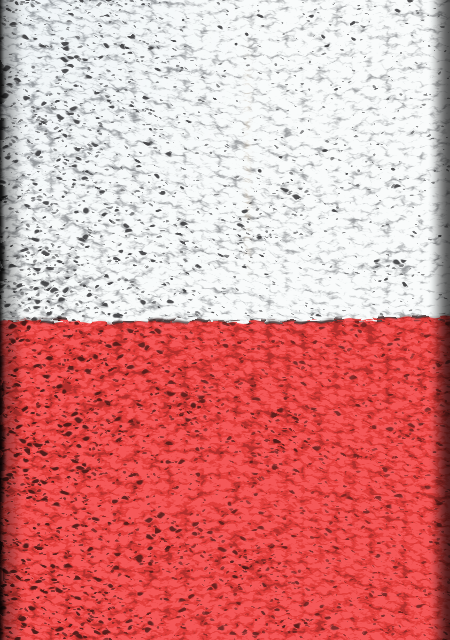
This texture is drawn by a Shadertoy shader. Its source:

```glsl
const vec3 WHITE_PAINT = vec3(0.975, 0.985, 0.985);
const vec3 WHITE_GRIME = vec3(0.60, 0.61, 0.62);
const vec3 WHITE_PIT = vec3(0.20, 0.20, 0.21);
const vec3 RED_LIGHT = vec3(0.96, 0.34, 0.345);
const vec3 RED_MID = vec3(0.89, 0.24, 0.23);
const vec3 RED_DEEP = vec3(0.68, 0.18, 0.17);
const vec3 RED_PIT = vec3(0.26, 0.09, 0.08);
const vec3 RUST = vec3(0.80, 0.72, 0.62);
const float SEAM_Y = 0.499;
const float SEAM_ROUGHNESS = 0.006;
const vec2 COARSE_SCALE = vec2(62.0, 108.0);
const vec2 FINE_SCALE = vec2(105.0, 190.0);
const vec2 MOTTLE_SCALE = vec2(38.0, 85.0);
const float PIT_RADIUS = 0.52;

// Worn patches: centre (fractions of the canvas) and radius
const int PATCH_COUNT = 9;
const vec3 PATCHES[PATCH_COUNT] = vec3[](
    vec3(0.64, 0.69, 0.05), vec3(0.57, 0.63, 0.05), vec3(0.09, 0.56, 0.08),
    vec3(0.87, 0.58, 0.04), vec3(0.41, 0.36, 0.04), vec3(0.62, 0.32, 0.07),
    vec3(0.36, 0.15, 0.06), vec3(0.55, 0.11, 0.06), vec3(0.63, 0.02, 0.05));

vec2 hash2(vec2 c) {
    vec3 q = fract(c.xyx * vec3(0.1031, 0.1030, 0.0973));
    q += dot(q, q.yzx + 33.33);
    return fract((q.xx + q.yz) * q.zy);
}

// Cellular noise: x is the distance to the nearest point, y its random id
vec2 cells(vec2 p) {
    vec2 base = floor(p), best = vec2(9.0, 0.0);
    for (int j = -1; j <= 1; j++)
    for (int i = -1; i <= 1; i++) {
        vec2 cell = base + vec2(i, j);
        float d = length(cell + 0.12 + 0.76 * hash2(cell) - p);
        if (d < best.x) best = vec2(d, hash2(cell + 71.0).x);
    }
    return best;
}

float pits(vec2 p, float density) {
    vec2 c = cells(p);
    float radius = PIT_RADIUS * smoothstep(1.0 - density, 1.05, c.y);
    return (1.0 - smoothstep(radius * 0.45, radius + 0.001, c.x)) * smoothstep(0.0, 0.25, radius);
}

float mottle(vec2 p) {
    float sum = 0.0, weight = 0.5;
    vec2 scale = MOTTLE_SCALE;
    for (int i = 0; i < 3; i++) {
        sum += weight * cells(p * scale + float(i) * 17.0).x;
        scale *= 2.0;
        weight *= 0.62;
    }
    return sum;
}

float layeredSines(vec2 p) {
    return (sin(p.x * 11.0 + 2.0 * sin(p.y * 9.0)) + sin(p.y * 23.0 - p.x * 7.0 + 1.3)
        + 0.6 * sin(p.x * 41.0 + p.y * 37.0)) / 2.6;
}

float wornPatches(vec2 uv, float aspect) {
    float wear = 0.0;
    for (int i = 0; i < PATCH_COUNT; i++) {
        vec2 d = (uv - PATCHES[i].xy) * vec2(aspect, 1.4) / PATCHES[i].z;
        wear = max(wear, exp(-1.5 * dot(d, d)));
    }
    return wear;
}

void mainImage(out vec4 fragColor, in vec2 fragCoord) {
    vec2 uv = fragCoord / iResolution.xy;
    float aspect = iResolution.x / iResolution.y;
    vec2 p = vec2(uv.x * aspect, uv.y);

    // Gently bent grain
    vec2 grain = p + vec2(0.0, 0.012 * sin(p.x * 9.0 + p.y * 5.0) + 0.07 * p.x);
    grain += 0.0014 * sin(grain.yx * vec2(430.0, 260.0) + 2.0 * sin(grain * 150.0));

    // Pits crowd the left side and the worn patches
    float wear = wornPatches(uv, aspect);
    float drift = layeredSines(p);
    float leftness = 1.0 - smoothstep(0.0, 0.65, uv.x);
    float whiteDensity = 0.07 + 0.26 * leftness + 0.06 * drift + 0.28 * wear;
    float redDensity = 0.20 + 0.22 * leftness + 0.06 * drift + 0.32 * wear;
    float blotch = mottle(grain);

    // White half
    vec3 white = mix(WHITE_PAINT, WHITE_GRIME, smoothstep(0.40, 0.80, blotch + 0.05 * leftness + 0.06 * wear));
    white -= vec3(0.035, 0.025, 0.015) * leftness * smoothstep(0.5, 1.0, uv.y);
    float stain = exp(-pow((uv.x - 0.55) / 0.008, 2.0)) * smoothstep(0.55, 0.62, uv.y) * smoothstep(0.95, 0.85, uv.y);
    white = mix(white, RUST, 0.3 * stain * smoothstep(0.3, 0.6, blotch));
    float whitePits = max(0.85 * pits(grain * COARSE_SCALE, whiteDensity),
        0.55 * pits(grain * FINE_SCALE + 40.0, whiteDensity + 0.08));
    white = mix(white, WHITE_PIT, whitePits);

    // Red half, deeper just under the seam
    float depth = blotch + 0.05 * smoothstep(0.2, 0.5, uv.y) - 0.02 + 0.02 * drift + 0.04 * wear;
    vec3 red = mix(RED_LIGHT, RED_MID, smoothstep(0.34, 0.48, depth));
    red = mix(red, RED_DEEP, 0.9 * smoothstep(0.49, 0.64, depth));
    float pitStrength = mix(0.65, 0.92, max(leftness, wear));
    float redPits = max(pits(grain * COARSE_SCALE + 90.0, redDensity),
        0.7 * pits(grain * FINE_SCALE + 140.0, redDensity + 0.08));
    red = mix(red, RED_PIT, pitStrength * redPits);

    // Ragged seam with broken dark cracks
    float flake = cells(p * vec2(48.0, 130.0)).y;
    float seam = SEAM_Y - 0.003 * sin(3.14159 * uv.x) + 0.005 * smoothstep(0.6, 1.0, uv.x);
    seam += SEAM_ROUGHNESS * (flake - 0.5) + 0.001 * sin(p.x * 210.0);
    float above = uv.y - seam;
    vec3 color = mix(red, white, smoothstep(-0.0012, 0.0012, above));
    float crack = exp(-pow((above - 0.001) / 0.0025, 2.0));
    crack *= smoothstep(0.3, 0.75, cells(p * vec2(34.0, 90.0) + 7.0).y);
    color = mix(color, vec3(0.17, 0.08, 0.08), 0.8 * crack);

    // Dark sides: a crumbled left rim and a smooth right falloff
    float rim = uv.x - 0.006 * smoothstep(0.3, 1.0, cells(p * vec2(50.0, 45.0)).y);
    float leftShade = mix(0.12, 1.0, smoothstep(-0.005, 0.012, rim)) * mix(0.58, 1.0, smoothstep(0.0, 0.06, uv.x));
    float rightShade = mix(1.0, 0.35, smoothstep(0.95, 1.0, uv.x));
    fragColor = vec4(clamp(color * leftShade * rightShade, 0.0, 1.0), 1.0);
}
```
